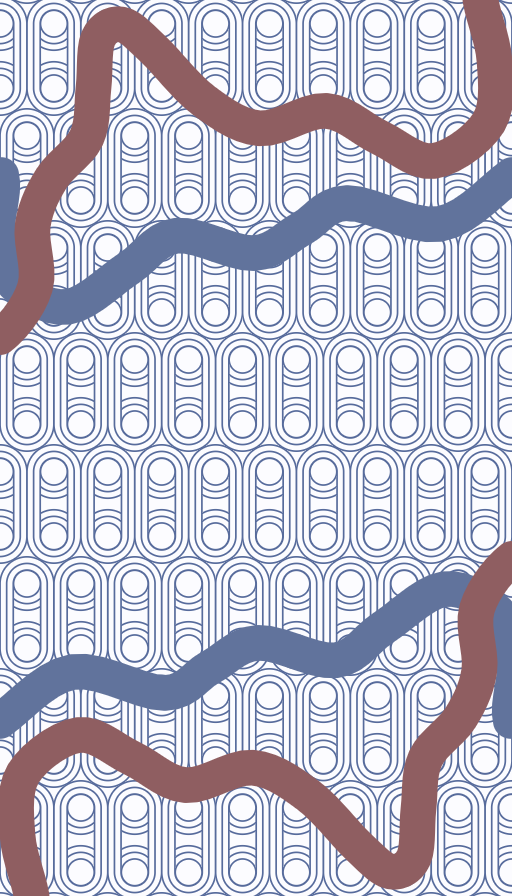
Write a Shadertoy shader that draws this pattern.

```glsl
// Line-drawn capsules in staggered rows, crossed by two wavy ribbons.
// Capsules are concentric distance rings repeated on an offset lattice; ribbons
// are thick splines drawn once and turned half round for the lower half.

#define CANVAS vec2(438.0, 768.0)   // design units, y pointing down
#define COLUMNS 9.5
#define ROWS 8.0
#define CORE 27.7                   // half length of a capsule's straight part
#define INNER_RADIUS 11.7
#define RING_GAP 5.65
#define LINE_WIDTH 1.45
#define RIBBON_WIDTH 30.5
#define PAPER vec3(0.99, 0.99, 1.00)
#define LINE_BLUE vec3(0.34, 0.42, 0.61)
#define RIBBON_BLUE vec3(0.38, 0.45, 0.61)
#define RIBBON_RED vec3(0.56, 0.37, 0.38)

const int RED_COUNT = 19;
const vec2 RED_PATH[RED_COUNT] = vec2[](
    vec2(406, -45), vec2(411, 0), vec2(423, 52), vec2(418, 105), vec2(371, 138),
    vec2(325, 118), vec2(279, 95), vec2(222, 110), vec2(174, 86), vec2(131, 42),
    vec2(104, 21), vec2(84, 33), vec2(80, 75), vec2(74, 118), vec2(44, 153),
    vec2(28, 193), vec2(30, 246), vec2(0, 289), vec2(-40, 300));

const int BLUE_COUNT = 13;
const vec2 BLUE_PATH[BLUE_COUNT] = vec2[](
    vec2(480, 118), vec2(438, 150), vec2(376, 192), vec2(297, 174), vec2(258, 196),
    vec2(217, 217), vec2(151, 202), vec2(110, 230), vec2(58, 263), vec2(12, 243),
    vec2(-2, 200), vec2(1, 150), vec2(-25, 110));

float segmentDistance(vec2 p, vec2 a, vec2 b) {
    vec2 ab = b - a;
    return length(p - a - ab * clamp(dot(p - a, ab) / dot(ab, ab), 0.0, 1.0));
}

// Distance to the Catmull-Rom span running from b to c
float spanDistance(vec2 p, vec2 a, vec2 b, vec2 c, vec2 d) {
    const int STEPS = 7;
    float nearest = 1e5;
    vec2 from = b;
    for (int i = 1; i <= STEPS; i++) {
        float t = float(i) / float(STEPS);
        vec2 to = b + 0.5 * t * (c - a + t * (2.0 * a - 5.0 * b + 4.0 * c - d
                + t * (3.0 * (b - c) + d - a)));
        nearest = min(nearest, segmentDistance(p, from, to));
        from = to;
    }
    return nearest;
}

float redDistance(vec2 p) {
    float nearest = 1e5;
    for (int i = 0; i < RED_COUNT - 3; i++)
        nearest = min(nearest, spanDistance(p, RED_PATH[i], RED_PATH[i + 1],
                                            RED_PATH[i + 2], RED_PATH[i + 3]));
    return nearest - 0.5 * RIBBON_WIDTH;
}

float blueDistance(vec2 p) {
    float nearest = 1e5;
    for (int i = 0; i < BLUE_COUNT - 3; i++)
        nearest = min(nearest, spanDistance(p, BLUE_PATH[i], BLUE_PATH[i + 1],
                                            BLUE_PATH[i + 2], BLUE_PATH[i + 3]));
    return nearest - 0.5 * RIBBON_WIDTH;
}

// Distance to the line work of one capsule centred at the origin
float capsuleLines(vec2 q) {
    float capsule = length(vec2(q.x, max(abs(q.y) - CORE, 0.0)));
    float circle = length(vec2(q.x, abs(q.y) - CORE));
    float nearest = 1e5;
    for (int i = 0; i < 3; i++) {
        float radius = INNER_RADIUS + float(i) * RING_GAP;
        float ring = abs(capsule - radius);
        // Circles and arcs show only inside the innermost capsule
        float arc = max(abs(circle - radius + 0.25), capsule - INNER_RADIUS);
        nearest = min(nearest, min(ring, arc));
    }
    return nearest - 0.5 * LINE_WIDTH;
}

// Staggered lattice; neighbouring rows are checked because their ends interlock
float latticeLines(vec2 p) {
    vec2 pitch = CANVAS / vec2(COLUMNS, ROWS);
    float home = floor(p.y / pitch.y);
    float nearest = 1e5;
    for (int j = -1; j <= 1; j++) {
        float row = home + float(j);
        float x = fract(p.x / pitch.x + 0.5 + 0.5 * mod(row, 2.0)) - 0.5;
        vec2 q = vec2(x * pitch.x, p.y - (row + 0.5) * pitch.y);
        nearest = min(nearest, capsuleLines(q));
    }
    return nearest;
}

float coverage(float dist, float pixel) {
    return clamp(0.5 - dist / pixel, 0.0, 1.0);
}

void mainImage(out vec4 fragColor, in vec2 fragCoord) {
    vec2 uv = fragCoord / iResolution.xy;
    vec2 p = vec2(uv.x, 1.0 - uv.y) * CANVAS;
    float pixel = CANVAS.y / iResolution.y;

    vec3 color = mix(PAPER, LINE_BLUE, coverage(latticeLines(p), pixel));

    // Half turn about the centre gives the lower pair of ribbons
    vec2 r = p.y > 0.5 * CANVAS.y ? CANVAS - p : p;
    color = mix(color, RIBBON_BLUE, coverage(blueDistance(r), pixel));
    color = mix(color, RIBBON_RED, coverage(redDistance(r), pixel));

    fragColor = vec4(color, 1.0);
}
```
